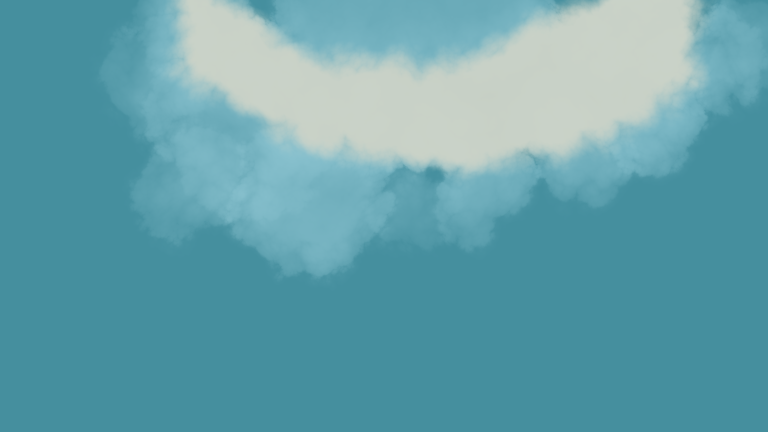
Give the GLSL for this background, as a Shadertoy shader.

```glsl
// A billowing pale cloud with a curved cream crest on a flat teal sky.

const vec3 SKY = vec3(0.27, 0.56, 0.62);
const vec3 MIST = vec3(0.56, 0.775, 0.825);
const vec3 CREAM = vec3(0.785, 0.82, 0.78);

// Cloud lobes: centre x, centre y, radius, opacity (canvas height = 1).
const int LOBE_COUNT = 12;
const vec4 LOBES[LOBE_COUNT] = vec4[](
    vec4(0.38, 0.83, 0.13, 0.34), vec4(0.44, 0.98, 0.14, 0.36),
    vec4(0.44, 0.57, 0.12, 0.46), vec4(0.57, 0.72, 0.22, 0.46),
    vec4(0.72, 0.55, 0.18, 0.62), vec4(0.96, 0.53, 0.10, 0.26),
    vec4(1.11, 0.57, 0.12, 0.48), vec4(1.34, 0.65, 0.115, 0.40),
    vec4(1.50, 0.735, 0.125, 0.58), vec4(1.655, 0.85, 0.11, 0.42),
    vec4(1.735, 0.895, 0.10, 0.30), vec4(0.95, 0.92, 0.33, 0.50));

vec2 hash2(vec2 cell) {
    vec3 q = fract(cell.xyx * vec3(0.1031, 0.1030, 0.0973));
    q += dot(q, q.yzx + 33.33);
    return fract((q.xx + q.yz) * q.zy);
}

// Squared distance to the nearest scattered point: round-topped bumps.
float cellular(vec2 p) {
    vec2 cell = floor(p), local = fract(p);
    float nearest = 2.0;
    for (int y = -1; y <= 1; y++)
    for (int x = -1; x <= 1; x++) {
        vec2 offset = vec2(x, y);
        vec2 away = offset + hash2(cell + offset) - local;
        nearest = min(nearest, dot(away, away));
    }
    return nearest;
}

// Layered cellular noise, roughly centred on zero.
float billow(vec2 p) {
    float sum = 0.0, weight = 0.5;
    for (int i = 0; i < 5; i++) {
        sum += weight * (cellular(p) - 0.28);
        p = mat2(1.6, 1.2, -1.2, 1.6) * p + 7.3;
        weight *= 0.52;
    }
    return sum;
}

// Gentle swirl from layered sines.
vec2 swirl(vec2 p) {
    vec2 bend = sin(p.yx * 17.0 + vec2(0.4, 2.1));
    return p + 0.008 * bend + 0.004 * sin(p.yx * 41.0 + bend * 2.0);
}

// Signed distance to the bowl-shaped crest, thicker to the right.
float crestDistance(vec2 p) {
    float x = p.x - 0.95;
    float curve = x < 0.0 ? 0.8 : 0.6;
    float slope = 2.0 * curve * x;
    float halfWidth = mix(0.10, 0.16, smoothstep(0.5, 1.5, p.x));
    float band = abs(p.y - 0.735 - curve * x * x) / sqrt(1.0 + slope * slope);
    return max(band - halfWidth, max(p.x - 1.62, 0.41 - p.x));
}

// Opacity of the overlapping lobes: firm rim, softer towards the middle.
float lobeOpacity(vec2 p, float bumps, float haze) {
    float clear = 1.0;
    for (int i = 0; i < LOBE_COUNT; i++) {
        vec4 lobe = LOBES[i];
        float d = length(p - lobe.xy) - lobe.z + bumps * 0.11;
        float rim = smoothstep(0.006, -0.012, d);
        float body = smoothstep(0.03, -0.09, d + haze * 0.05);
        clear *= 1.0 - lobe.w * (0.35 * rim + 0.65 * body);
    }
    return 1.0 - clear;
}

void mainImage(out vec4 fragColor, in vec2 fragCoord) {
    vec2 p = fragCoord / iResolution.y;
    p.x += 0.5 * (16.0 / 9.0 - iResolution.x / iResolution.y);
    vec2 q = swirl(p);
    float bumps = billow(q * 10.0);
    float haze = billow(q * 6.0 + 19.0);

    // Blue cloud body, brighter around the crest.
    float crest = crestDistance(q) + bumps * 0.07 + haze * 0.05;
    float mist = lobeOpacity(q, bumps, haze);
    mist *= 1.0 - 0.35 * haze - 0.12 * bumps;
    float glow = smoothstep(0.10, -0.02, crest);
    mist = mix(mist, 1.0, 0.38 * glow * smoothstep(0.0, 0.4, mist));
    vec3 color = mix(SKY, MIST, clamp(mist, 0.0, 1.0));

    // Cream crest with a feathered edge.
    float cream = smoothstep(0.025, -0.05, crest);
    color = mix(color, CREAM - 0.015 * haze, cream);
    fragColor = vec4(color, 1.0);
}
```
